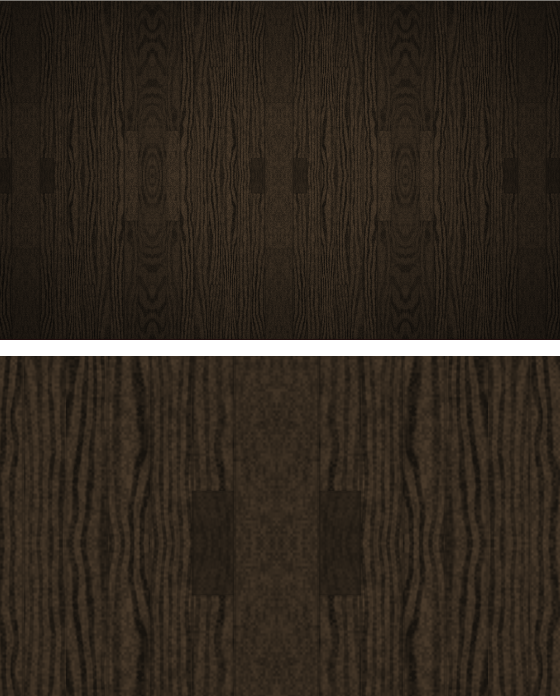
Top: the whole. Bottom: its middle third, enlarged.
Reproduce this texture procedurally as a WebGL 1 fragment shader.

```glsl
precision highp float;
// Dark oak planks, mirrored left-right and top-bottom, under a soft vignette.
uniform vec2 u_resolution;

// Layout, as fractions of the canvas
const float MIRROR_X = 0.272;     // one left-right mirror axis
const float MIRROR_Y = 0.483;     // top-bottom mirror axis
const float PERIOD = 0.452;       // width of one mirrored pair
const float BOARDS = 9.0;         // boards in half a period
const float EDGE_LINE = 0.0022;   // thin lines at top and bottom

// Grain
const float RINGS = 3.6;          // growth rings across a board
const float RING_WARP = 4.2;
const float RING_DEPTH = 0.46;
const float SPECKLE = 0.36;
const float PORES = 0.22;
const float SEAM_DEPTH = 0.40;

// Colours
const vec3 DARK_OAK = vec3(0.080, 0.066, 0.048);
const vec3 LIGHT_OAK = vec3(0.275, 0.218, 0.160);
const vec3 TOP_LINE = vec3(0.55, 0.54, 0.52);
const vec3 BOTTOM_LINE = vec3(0.13, 0.05, 0.05);
const float LIGHT_CENTRE = 1.14;
const float LIGHT_CORNER = 0.58;

float hash(vec2 p) {
  p = fract(p * vec2(0.1031, 0.1173));
  p += dot(p, p.yx + 33.33);
  return fract((p.x + p.y) * p.x * 7.13 + p.y * 5.37);
}

float noise(vec2 p) {
  vec2 cell = floor(p);
  vec2 f = fract(p);
  f = f * f * (3.0 - 2.0 * f);
  return mix(mix(hash(cell), hash(cell + vec2(1.0, 0.0)), f.x),
             mix(hash(cell + vec2(0.0, 1.0)), hash(cell + 1.0), f.x), f.y);
}

// Joint distance from the mirror axis, inner tone, outer tone, inner grain
vec4 boardStyle(float board) {
  if (board < 0.5) return vec4(0.0, 0.82, 0.82, 0.8);
  if (board < 1.5) return vec4(0.133, 1.08, 0.86, 0.3);
  if (board > 7.5) return vec4(0.215, 1.00, 0.88, 0.15);
  if (board > 6.5) return vec4(0.051, 0.58, 0.96, 0.3);
  if (board > 3.5 && board < 4.5) return vec4(0.320, 1.00, 0.92, 1.0);
  float tone = 0.94 + 0.12 * hash(vec2(board, 5.0));
  return vec4(0.0, tone, tone, 1.0);
}

// Dark growth lines: contours of a warped field, closing into long loops
float growthLines(float across, float along, float board, float seed) {
  float field = across * RINGS;
  field += RING_WARP * noise(vec2(across * 0.9 + seed, along * 4.5 + seed));
  if (board < 0.5) {
    field = 4.2 * length(vec2(across * 0.8, along * 5.0));
    field += 1.3 * noise(vec2(across * 1.5, along * 11.0));
  }
  field += 0.45 * noise(vec2(across * 3.0 + seed, along * 32.0));
  float wave = 0.5 + 0.5 * sin(6.2832 * field);
  float strength = 0.5 + 0.7 * noise(vec2(across * 2.0, along * 9.0) + seed);
  return smoothstep(0.25, 0.95, wave) * strength;
}

void main() {
  vec2 uv = gl_FragCoord.xy / u_resolution;

  // Mirrored coordinates: across in boards, along in canvas heights
  float halfTurn = abs(fract((uv.x - MIRROR_X) / PERIOD + 0.5) - 0.5) * 2.0;
  float across = halfTurn * BOARDS;
  float along = abs(uv.y - MIRROR_Y);
  float board = min(floor(across), BOARDS - 1.0);
  vec2 pixel = vec2(2.0 * BOARDS / (PERIOD * u_resolution.x), 1.0 / u_resolution.y);

  // Board pieces on either side of the end joint
  vec4 style = boardStyle(board);
  float inner = 1.0 - smoothstep(-0.5, 0.5, (along - style.x) / pixel.y);
  float tone = mix(style.z, style.y, inner);
  float grain = mix(board > 7.5 ? 0.2 : (board < 1.5 ? 0.7 : 1.0), style.w, inner);
  float seed = 40.0 * hash(vec2(board + 3.0, step(along, style.x) + 7.0));

  // Grain, pores and fine speckle
  float rings = growthLines(across, along, board, seed);
  float pores = noise(vec2(across * 9.0 + seed, along * 85.0)) - 0.5;
  float speckle = noise(vec2(across * 17.0, along * 380.0)) - 0.5;
  float level = 0.64 - RING_DEPTH * grain * rings - 0.12 * (1.0 - grain);
  level = tone * (level + PORES * pores + SPECKLE * speckle);

  // Seams between boards and at the end joints
  float toSeam = abs(across - floor(across + 0.5));
  float nearest = floor(across + 0.5);
  float isSeam = step(0.5, nearest) * step(nearest, BOARDS - 0.5);
  float seamDepth = SEAM_DEPTH * (0.35 + 0.65 * hash(vec2(nearest, 2.0)));
  level *= 1.0 - isSeam * seamDepth * (1.0 - smoothstep(0.02, 0.04 + pixel.x, toSeam));
  float joint = 1.0 - smoothstep(0.0005, 0.001 + pixel.y, abs(along - style.x));
  level *= 1.0 - SEAM_DEPTH * 0.6 * joint * step(0.001, style.x);

  // Vignette and edge lines
  vec3 color = mix(DARK_OAK, LIGHT_OAK, clamp(level, 0.0, 1.0));
  float fromCentre = length((uv - 0.5) * vec2(1.0, 0.92));
  color *= mix(LIGHT_CENTRE, LIGHT_CORNER, smoothstep(0.1, 0.75, fromCentre));
  color = mix(color, TOP_LINE, smoothstep(-0.5, 0.5, (uv.y - 1.0 + EDGE_LINE) / pixel.y));
  color = mix(color, BOTTOM_LINE, smoothstep(-0.5, 0.5, (EDGE_LINE - uv.y) / pixel.y));
  gl_FragColor = vec4(color, 1.0);
}
```
